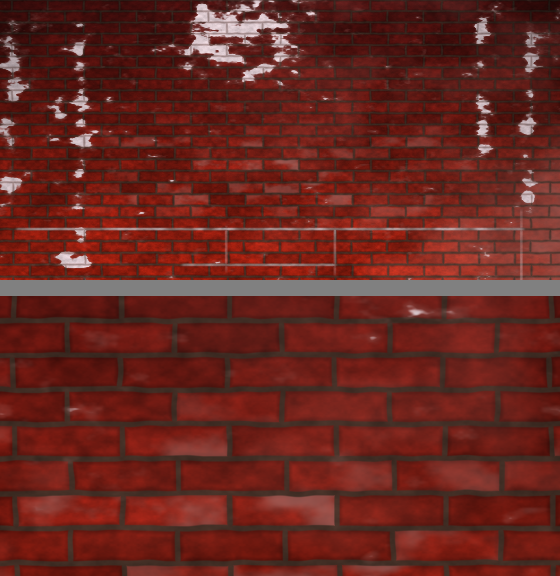
Top, the full canvas; bottom, a detail of the centre.
Write a WebGL 1 fragment shader that draws this texture.

```glsl
precision highp float;
// Weathered red brick wall in running bond, with dark mortar, salt crusts and pale drips.
uniform vec2 u_resolution;

const float BRICK_WIDTH = 0.1279; // lengths are in canvas heights
const float ROW_HEIGHT = 0.0411;
const float JOINT_HALF = 0.0031;

const vec3 BRICK_TOP = vec3(0.27, 0.055, 0.05);
const vec3 BRICK_BOTTOM = vec3(0.62, 0.12, 0.055);
const vec3 MORTAR_DARK = vec3(0.19, 0.135, 0.105);
const vec3 MORTAR_LIGHT = vec3(0.37, 0.26, 0.21);
const vec3 HAZE = vec3(0.62, 0.41, 0.39);
const vec3 SALT = vec3(0.86, 0.79, 0.81);

float hash(vec2 p) {
  vec3 q = fract(vec3(p.xyx) * 0.1031);
  q += dot(q, q.yzx + 33.33);
  return fract((q.x + q.y) * q.z);
}

float noise(vec2 p) {
  vec2 i = floor(p), f = fract(p);
  f = f * f * (3.0 - 2.0 * f);
  return mix(mix(hash(i), hash(i + vec2(1.0, 0.0)), f.x),
             mix(hash(i + vec2(0.0, 1.0)), hash(i + 1.0), f.x), f.y);
}

float fbm(vec2 p) {
  float sum = 0.0, weight = 0.533;
  for (int i = 0; i < 4; i++) {
    sum += weight * noise(p);
    p = p * 2.03 + 17.3;
    weight *= 0.5;
  }
  return sum;
}

// Soft interval from a to b
float band(float x, float a, float b, float soft) {
  return smoothstep(a - soft, a + soft, x) * (1.0 - smoothstep(b - soft, b + soft, x));
}

// Soft elliptical spot
float spot(vec2 p, vec2 center, vec2 radius) {
  vec2 q = (p - center) / radius;
  return exp(-dot(q, q) * dot(q, q));
}

// Wandering vertical drip
float drip(vec2 p, float x, float top, float bottom, float width) {
  float dx = (p.x - x + 0.04 * (noise(vec2(x * 40.0, p.y * 16.0)) - 0.5)) / width;
  return exp(-dx * dx) * band(p.y, top, bottom, 0.04);
}

// Thin broken salt line: along runs with the line, across measures away from it
float saltLine(float along, float across, float a, float b, float px) {
  float broken = 0.35 + 0.65 * noise(vec2(along * 28.0, a * 50.0));
  return band(along, a, b, 0.01) * broken * (1.0 - smoothstep(0.0015, 0.004 + px, abs(across)));
}

// xy: brick index, z: distance inside the brick face
vec3 brickCell(vec2 p) {
  float y = p.y * (25.11 - 0.826 * p.y);
  float row = floor(y);
  float x = p.x / BRICK_WIDTH - 0.345 - 0.5 * mod(row, 2.0);
  x += 0.08 * (hash(vec2(row, 7.0)) - 0.5);
  vec2 local = abs(fract(vec2(x, y)) - 0.5);
  vec2 inside = (0.5 - local) * vec2(BRICK_WIDTH, ROW_HEIGHT) - JOINT_HALF;
  return vec3(floor(x), row, min(inside.x, inside.y));
}

void main() {
  float px = 1.0 / u_resolution.y;
  vec2 uv = gl_FragCoord.xy / u_resolution;
  vec2 p = vec2(2.0 * uv.x, 1.0 - uv.y);

  // Brick layout with slightly rough edges
  vec2 wobble = vec2(noise(p * 45.0), noise(p * 45.0 + 31.0)) - 0.5;
  vec3 cell = brickCell(p + 0.0028 * wobble);
  float face = smoothstep(-px, px, cell.z);
  float tone = hash(cell.xy + 3.0);
  float grain = fbm(p * vec2(60.0, 85.0));
  float blotch = fbm(p * vec2(5.0, 7.0) + 4.0);

  // Fired clay, brighter toward the ground
  vec3 brick = mix(BRICK_TOP, BRICK_BOTTOM, pow(p.y, 1.15));
  brick *= (0.84 + 0.28 * tone) * (0.72 + 0.56 * grain) * (0.75 + 0.5 * blotch);
  brick *= mix(0.8, 1.0, smoothstep(0.0, 0.006, cell.z));
  vec3 mortar = mix(MORTAR_DARK, MORTAR_LIGHT, 0.65 * grain + 0.4 * (blotch - 0.3));
  mortar *= 0.75 + 0.3 * p.y;

  // Chalky bloom on single bricks and a broad haze at lower right
  float chalk = fbm(p * vec2(11.0, 20.0) + cell.xy * 1.7);
  float bloom = smoothstep(0.42, 0.72, chalk) * smoothstep(0.3, 0.9, tone);
  bloom *= band(p.y, 0.48, 0.76, 0.1) * band(p.x, 0.4, 1.65, 0.15);
  float veil = 0.17 * smoothstep(0.35, 0.7, blotch) * smoothstep(0.5, 1.3, p.x);
  veil += 0.62 * smoothstep(1.35, 2.05, p.x) * smoothstep(0.35, 0.85, p.y) * (0.55 + 0.7 * chalk);
  brick = mix(brick, HAZE, clamp(0.6 * bloom + veil, 0.0, 0.8));
  vec3 color = mix(mix(mortar, HAZE, 0.35 * veil), brick, face);

  // Salt crust: upper patch, lower blob and drips
  float crustMask = spot(p, vec2(0.85, 0.13), vec2(0.25, 0.17));
  crustMask = max(crustMask, 1.25 * spot(p, vec2(0.28, 0.93), vec2(0.075, 0.045)));
  crustMask = max(crustMask, 0.9 * drip(p, 0.29, 0.1, 1.0, 0.032));
  crustMask = max(crustMask, 0.85 * drip(p, 0.04, 0.04, 0.75, 0.04));
  crustMask = max(crustMask, 0.75 * drip(p, 0.22, 0.33, 0.45, 0.03));
  crustMask = max(crustMask, 0.85 * drip(p, 1.73, 0.02, 0.55, 0.035));
  crustMask = max(crustMask, 0.72 * drip(p, 1.89, 0.06, 0.76, 0.03));
  float flakes = fbm(p * vec2(18.0, 34.0) + 9.0);
  float edge = 1.0 - smoothstep(0.0, 0.009, abs(cell.z));
  float level = flakes - 0.2 + 0.36 * crustMask + 0.07 * edge * crustMask;
  float crust = smoothstep(0.6, 0.71, level) * (0.55 + 0.45 * face);
  color = mix(color, HAZE, 0.3 * smoothstep(0.45, 0.65, level));

  // Fine white seams along the lower courses
  float seam = saltLine(p.x, p.y - 0.818, 0.06, 1.87, px);
  seam = max(seam, 0.8 * saltLine(p.x, p.y - 0.946, 0.65, 1.2, px));
  seam = max(seam, 0.6 * saltLine(p.y, p.x - 0.808, 0.81, 0.97, px));
  seam = max(seam, 0.7 * saltLine(p.y, p.x - 1.196, 0.815, 0.98, px));
  seam = max(seam, 0.6 * saltLine(p.y, p.x - 1.862, 0.75, 1.02, px));
  color = mix(color, SALT * (0.85 + 0.3 * grain), clamp(max(crust, 0.75 * seam), 0.0, 1.0));

  // Darkening toward the upper corners
  float corner = smoothstep(0.5, 1.15, length(vec2(p.x - 1.0, 0.45 * (1.0 - p.y))));
  color *= 1.0 - 0.3 * corner * (1.0 - p.y);
  gl_FragColor = vec4(color, 1.0);
}
```
